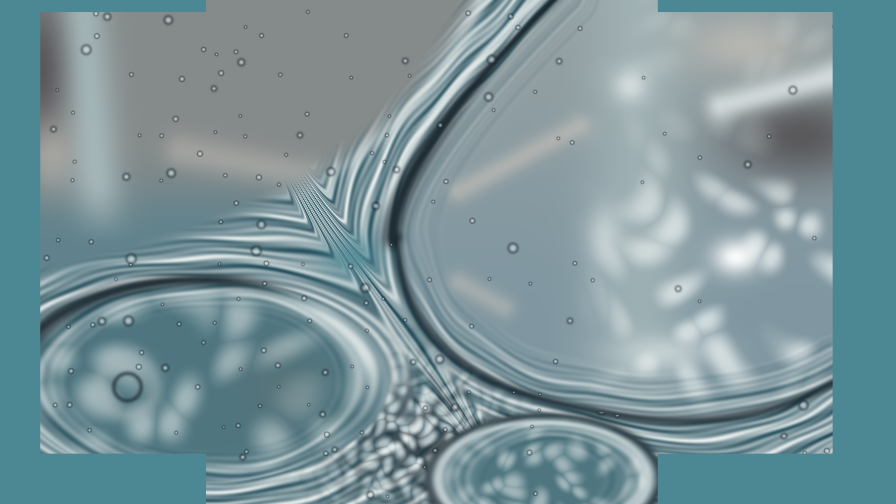
Give the GLSL for this texture, as a WebGL 2 fragment shader.

```glsl
#version 300 es
precision highp float;
// Glassy bubbles meeting at a teal junction, inside a stepped teal frame.
uniform vec2 u_resolution;
out vec4 fragColor;

const vec3 TEAL = vec3(.30, .53, .58), SLATE = vec3(.35, .45, .47), INK = vec3(.11, .16, .19);
const vec3 MIST = vec3(.64, .71, .72), PEARL = vec3(.88, .91, .91), CREAM = vec3(.77, .75, .72);
const vec3 UMBER = vec3(.33, .32, .33), HAZE = vec3(.50, .59, .63);

vec2 hash2(vec2 p) {
  return fract(sin(vec2(dot(p, vec2(127.1, 311.7)), dot(p, vec2(269.5, 183.3)))) * 4375.8);
}

// Cellular noise: distance to the nearest scattered point.
float cells(vec2 p) {
  vec2 id = floor(p), f = fract(p);
  float nearest = 2.;
  for (int i = 0; i < 9; i++) {
    vec2 o = vec2(i % 3, i / 3) - 1.;
    nearest = min(nearest, length(o + hash2(id + o) - f));
  }
  return nearest;
}

vec2 warp(vec2 p) { return p + .25 * sin(1.7 * p.yx + 2. * sin(p)); }

// Signed distance to a quadratic curve, positive on its left.
float curve(vec2 p, vec2 a, vec2 b, vec2 c) {
  vec2 v = 2. * (b - a), w = a - 2. * b + c, off, dir;
  float t = 0., best = 9.;
  for (int i = 0; i <= 8; i++) {
    float s = float(i) / 8., d = length(a + s * (v + s * w) - p);
    if (d < best) { best = d; t = s; }
  }
  for (int i = 0; i < 5; i++) {
    off = a + t * (v + t * w) - p;
    dir = v + 2. * t * w;
    float speed = dot(dir, dir);
    t = clamp(t - dot(off, dir) / max(speed + 2. * dot(off, w), .3 * speed), 0., 1.);
  }
  return length(off) * (dir.x * off.y < dir.y * off.x ? 1. : -1.);
}

float nearer(float a, float b) { return abs(a) < abs(b) ? a : b; }
float line(float d, float width) { return exp(-d * d / (width * width)); }
float glow(vec2 p, vec2 center, vec2 size) { return line(length((p - center) / size), 1.); }
float oval(vec2 p, vec2 center, vec2 r) { return (length((p - center) / r) - 1.) * r.y; }

// Soft stroke between two points.
float stroke(vec2 p, vec2 a, vec2 b, float width) {
  vec2 ab = b - a;
  return line(length(p - a - ab * clamp(dot(p - a, ab) / dot(ab, ab), 0., 1.)), width);
}

// Silky strands: layered sines drawn out along a rim.
vec3 silk(float d, float along) {
  float w = d + .007 * sin(along * 9.) + .003 * sin(along * 23. + d * 40.);
  float s = .46 + .24 * sin(w * 150.) + .2 * sin(w * 290. + along * 7.) + .14 * sin(w * 510. - along * 13.);
  return mix(SLATE * vec3(.6, .8, .87), PEARL, s);
}

vec3 upperLeft(vec2 p) {
  vec3 col = mix(vec3(.38, .51, .55), vec3(.52, .54, .54), smoothstep(.52, .72, p.y));
  col = mix(col, MIST, line(p.x - .25 + .09 * p.y, .05) * smoothstep(.5, .65, p.y));
  col = mix(col, UMBER, .9 * glow(p, vec2(.08, .86), vec2(.05, .14)));
  col = mix(col, CREAM, .55 * glow(p, vec2(.1, .69), vec2(.05, .07)));
  return mix(col, CREAM, .45 * stroke(p, vec2(.36, .7), vec2(.62, .65), .035));
}

vec3 rightBubble(vec2 p, float d) {
  vec3 col = mix(HAZE, vec3(.57, .62, .63), smoothstep(.35, .95, p.y));
  col = mix(col, MIST, .8 * line(p.x - 1.27, .1));
  col = mix(col, UMBER, .9 * glow(p, vec2(1.59, .73), vec2(.15, .09)));
  col = mix(col, CREAM, .7 * glow(p, vec2(1.48, .91), vec2(.12, .06)));
  col = mix(col, PEARL, .8 * stroke(p, vec2(1.43, .79), vec2(1.66, .85), .03));
  col = mix(col, CREAM, .6 * stroke(p, vec2(.91, .62), vec2(1.15, .75), .022));
  col = mix(col, CREAM, .5 * stroke(p, vec2(.91, .44), vec2(1., .39), .022));
  // Blurred lights
  float lit = smoothstep(1.12, 1.32, p.x) * (1. - .8 * smoothstep(.55, .75, p.y));
  col = mix(col, PEARL, .8 * lit * smoothstep(.5, .05, cells(warp(p * 10.))));
  col = mix(col, vec3(1), .95 * glow(p, vec2(1.46, .49), vec2(.045, .035)));
  col = mix(col, PEARL, .75 * glow(p, vec2(1.25, .83), vec2(.035)));
  col = mix(col, PEARL, .6 * glow(p, vec2(1.2, .53), vec2(.035, .06)));
  col = mix(col, PEARL, .6 * glow(p, vec2(1.32, .3), vec2(.1, .035)));
  return mix(col, silk(d, p.x - p.y), smoothstep(.11, .01, d) * mix(.2, .75, smoothstep(.5, .3, p.y)));
}

// Rippling reflections in a lower bubble.
vec3 lowerBubble(vec2 p, float d, float scale) {
  vec3 col = mix(vec3(.31, .46, .5), PEARL, .55 * smoothstep(.6, .05, cells(warp(p * scale))));
  return mix(col, silk(d, p.x), .7 * smoothstep(-.07, -.01, d));
}

vec3 scene(vec2 p, float aa) {
  vec2 joint = vec2(.787, .53), foot = vec2(1.16, .19);
  float upper = curve(p, vec2(1.12, 1.01), vec2(.787, .68), joint);
  float lower = nearer(curve(p, joint, vec2(.8, .25), foot), curve(p, foot, vec2(1.45, .12), vec2(1.67, .25)));
  float right = nearer(upper, lower), left = -curve(p, vec2(.95, 1.01), vec2(.72, .525), vec2(0, .43));
  float big = oval(p, vec2(.4, .245), vec2(.37, .2)), dome = oval(p, vec2(1.08, .05), vec2(.23, .125));
  // Ribs with flowing strands and a frothy joint
  vec3 col = silk(mix(right, big, smoothstep(-.05, .05, abs(right) - abs(big))), p.x + p.y);
  vec3 froth = mix(PEARL, INK, smoothstep(.1, .75, cells(warp(p * 38.))));
  col = mix(col, froth, .7 * glow(p, vec2(.83, .12), vec2(.16, .13)));
  col = mix(col, TEAL, .8 * glow(p, vec2(.7, .49), vec2(.06, .045)));
  // Bubble interiors
  col = mix(col, upperLeft(p), smoothstep(-.03, .04, left));
  col = mix(col, PEARL, .55 * line(left + .01, .014) * smoothstep(.55, .8, p.y));
  col = mix(col, rightBubble(p, right), smoothstep(-aa, .012, right));
  col = mix(col, lowerBubble(p, big, 9.), smoothstep(.006, -aa, big));
  col = mix(col, SLATE, .7 * glow(p, vec2(.56, .23), vec2(.09, .08)));
  col = mix(col, lowerBubble(p, dome, 22.), smoothstep(.006, -aa, dome));
  // Dark creases and bright rims
  float rise = smoothstep(.5, .65, p.y);
  col = mix(col, INK, .95 * line(upper + .008, mix(.019, .008, smoothstep(.65, .95, p.y))));
  col = mix(col, PEARL, .8 * rise * line(upper + .035, .008));
  col = mix(col, INK, .75 * line(lower, .01));
  col = mix(col, INK, .9 * line(big, .012) * smoothstep(.25, .33, p.y) * smoothstep(.66, .4, p.x));
  col = mix(col, PEARL, .9 * line(big + .018, .013) * smoothstep(.45, .68, p.x) * smoothstep(.2, .3, p.y));
  col = mix(mix(col, INK, .7 * line(dome, .008)), PEARL, .7 * line(dome + .012, .007));
  // Ringed bubble, then scattered beads
  float ring = length(p - vec2(.253, .232));
  col = mix(mix(col, MIST, .5 * line(ring - .055, .018)), INK, .6 * line(ring - .027, .005));
  for (float scale = 13.; scale < 30.; scale += 11.) {
    vec2 id = floor(p * scale), k = hash2(id + 37.);
    float d = length(fract(p * scale) - .2 - .6 * hash2(id)), r = mix(.06, .13, k.y * k.y);
    float on = step(k.x, right > 0. ? .06 : .2);
    col = mix(mix(col, INK, .4 * on * line(d - r, .04)), PEARL, .6 * on * smoothstep(r, 0., d));
  }
  return col;
}

float box(vec2 p, vec2 center, vec2 size) { vec2 d = abs(p - center) - size; return max(d.x, d.y); }

void main() {
  vec2 p = gl_FragCoord.xy / u_resolution.y;
  float aa = 1. / u_resolution.y;
  float pane = min(box(p, vec2(.866, .538), vec2(.785, .437)), box(p, vec2(.857, .5), vec2(.447, .6)));
  fragColor = vec4(mix(scene(p, aa), TEAL, smoothstep(0., aa, pane)), 1);
}
```
